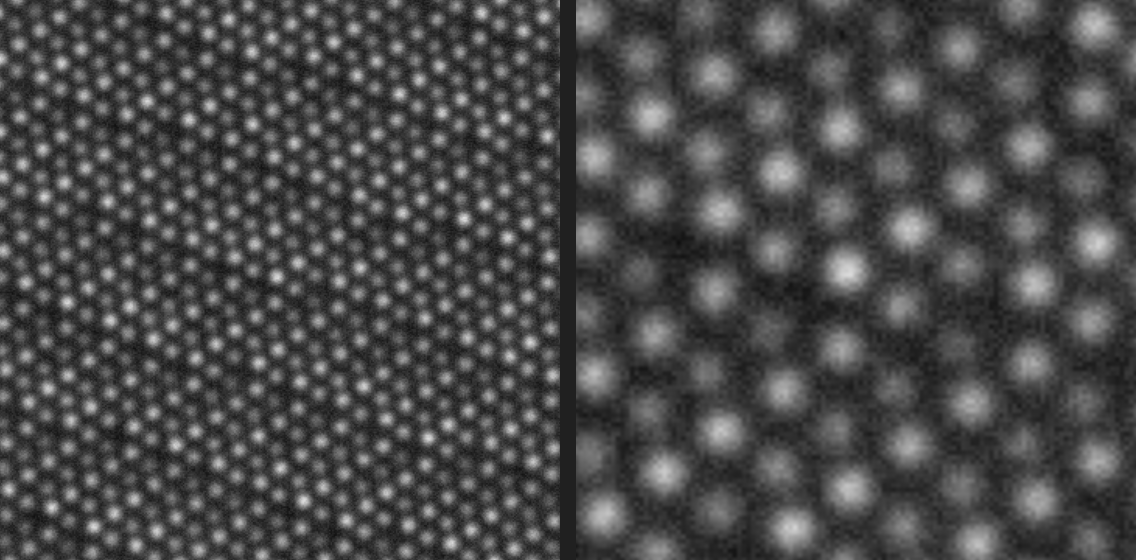
Left: the whole. Right: its middle third, enlarged.
Give the GLSL for this pattern, as a Shadertoy shader.

```glsl
// A field of soft glowing dots on a slightly sheared hexagonal lattice, in grey.
// A sawtooth phase runs across the lattice, dimming and sliding each dot in turn;
// Gaussian spots are summed over nearby cells, then fine grain is added.

#define STEP_A vec2(0.03691, 0.02585)    // lattice step, right and up
#define STEP_B vec2(0.00098, -0.04271)   // lattice step, down the column
#define ORIGIN vec2(0.4173, 0.4922)
#define PHASE_RATE vec2(0.100, 0.391)    // sawtooth cycles per lattice step
#define PHASE_START -0.575
#define SLIDE_START vec2(0.0039, 0.0052) // dot offset at phase 0
#define SLIDE vec2(-0.0117, -0.0111)     // further offset over one cycle
#define SPOT_SIGMA 0.0096
#define BRIGHT_PEAK 0.67
#define DIM_PEAK 0.25
#define BACKGROUND 0.125
#define GRAIN 0.11

float hash(vec2 p) {
    return fract(sin(dot(p, vec2(127.1, 311.7))) * 43758.5453);
}

float valueNoise(vec2 p) {
    vec2 cell = floor(p);
    vec2 f = fract(p);
    f = f * f * (3.0 - 2.0 * f);
    float low = mix(hash(cell), hash(cell + vec2(1.0, 0.0)), f.x);
    float high = mix(hash(cell + vec2(0.0, 1.0)), hash(cell + vec2(1.0, 1.0)), f.x);
    return mix(low, high, f.y);
}

// Light from the dot that belongs to one lattice cell
float spot(vec2 uv, vec2 id) {
    float phase = fract(dot(id, PHASE_RATE) + PHASE_START);
    vec2 jitter = vec2(hash(id + 17.3), hash(id + 41.9)) - 0.5;
    vec2 center = ORIGIN + id.x * STEP_A + id.y * STEP_B
                + SLIDE_START + SLIDE * phase + 0.0022 * jitter;
    float peak = mix(BRIGHT_PEAK, DIM_PEAK, phase);
    peak *= 0.88 + 0.24 * hash(id + 5.7);
    vec2 d = (uv - center) / SPOT_SIGMA;
    return peak * exp(-0.5 * dot(d, d));
}

void mainImage(out vec4 fragColor, in vec2 fragCoord) {
    vec2 uv = fragCoord / iResolution.y;

    // Nearest lattice cell, then the sum over its neighbours
    vec2 base = round(inverse(mat2(STEP_A, STEP_B)) * (uv - ORIGIN));
    float light = BACKGROUND;
    for (int j = -1; j <= 1; j++) {
        for (int i = -1; i <= 1; i++) {
            light += spot(uv, base + vec2(i, j));
        }
    }

    // Fine grain and faint mottling
    light += GRAIN * (valueNoise(uv * 360.0) - 0.5);
    light += 0.5 * GRAIN * (valueNoise(uv * 130.0 + 31.0) - 0.5);
    light += 0.3 * GRAIN * (valueNoise(uv * 14.0 + 7.0) - 0.5);

    fragColor = vec4(vec3(clamp(light, 0.0, 1.0)), 1.0);
}
```
